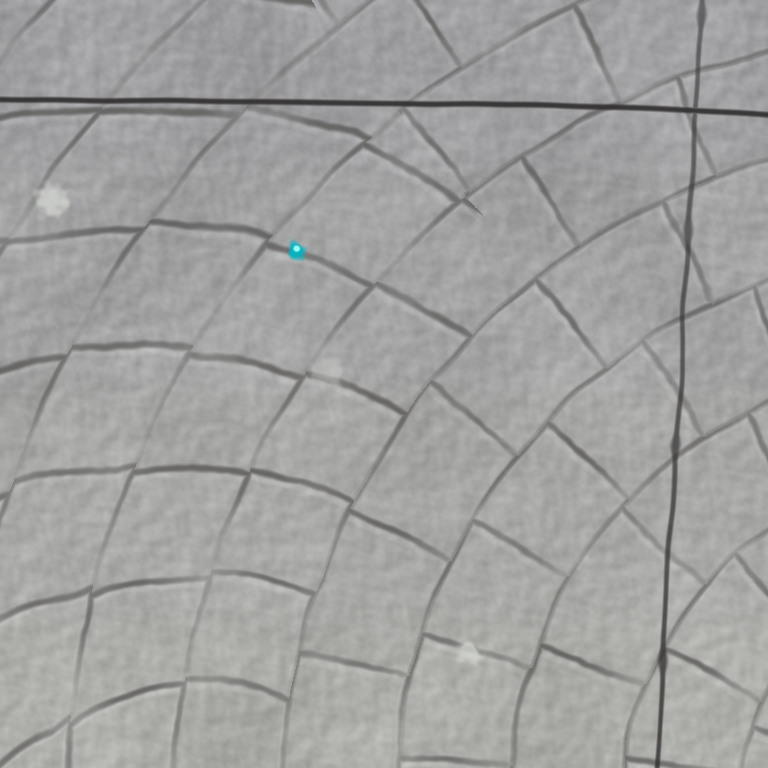
Reproduce this texture procedurally as a three.js fragment shader.

```glsl
// Stamped grey concrete laid as overlapping cobble fans, cut by two saw joints.
// Each fan is a set of concentric rings; stones are split by radial joints inside
// the right fan and by the left fan's rings elsewhere. Gradient noise adds wear.

#define RIGHT_CENTRE vec2(1.2305, -0.0417)
#define LEFT_CENTRE vec2(0.169, -0.172)
#define RIGHT_RADIUS 0.863
#define INNER_STEP 0.148
#define OUTER_STEP 0.1395
#define LEFT_RADIUS 0.854
#define LEFT_STEP 0.131
#define STONE_ANGLE 0.227
#define GROOVE_WIDTH 0.0052
#define GRAIN 0.085

varying vec2 vUv;

const vec3 COOL_GREY = vec3(0.622, 0.622, 0.630);
const vec3 WARM_GREY = vec3(0.672, 0.673, 0.660);
const vec3 GROOVE_GREY = vec3(0.37, 0.365, 0.36);
const vec3 JOINT_DARK = vec3(0.19, 0.18, 0.18);
const vec3 CHALK = vec3(0.83, 0.84, 0.82);
const vec3 CYAN_CHIP = vec3(0.02, 0.70, 0.76);

float hash(float n) {
  return fract(sin(n * 12.99 + 4.1) * 4375.85);
}

vec2 gradient(vec2 cell) {
  vec3 q = fract(vec3(cell.xyx) * vec3(0.1031, 0.1030, 0.0973));
  q += dot(q, q.yzx + 33.33);
  float a = 6.2832 * fract((q.x + q.y) * q.z);
  return vec2(cos(a), sin(a));
}

float noise(vec2 p) {
  vec2 i = floor(p), f = fract(p);
  vec2 u = f * f * f * (f * (f * 6.0 - 15.0) + 10.0);
  float a = dot(gradient(i), f);
  float b = dot(gradient(i + vec2(1, 0)), f - vec2(1, 0));
  float c = dot(gradient(i + vec2(0, 1)), f - vec2(0, 1));
  float d = dot(gradient(i + vec2(1, 1)), f - vec2(1, 1));
  return mix(mix(a, b, u.x), mix(c, d, u.x), u.y);
}

// Distance, in periods, to the nearest whole number
float toLine(float k) {
  return abs(fract(k + 0.5) - 0.5);
}

float groove(float d) {
  return 1.0 - smoothstep(0.15 * GROOVE_WIDTH, 1.25 * GROOVE_WIDTH, d);
}

float surface(vec2 p) {
  return noise(p * 46.0) + 0.55 * noise(p * 95.0 + 7.0);
}

// x: groove darkness, y: tone of the stone
vec2 cobbles(vec2 p) {
  vec2 d = p - RIGHT_CENTRE;
  float r = length(d);
  float angle = atan(d.y, -d.x);
  float ringStep = r > RIGHT_RADIUS ? OUTER_STEP : INNER_STEP;
  float k = (r - RIGHT_RADIUS) / ringStep;
  float ring = floor(k);
  float ringDist = toLine(k) * ringStep;
  float ringDepth, jointDist, jointDepth, stone;

  if (ring >= 0.0 && angle < 0.9) {
    // Left fan: its rings cross those of the right fan
    float l = length(p - LEFT_CENTRE);
    l += 0.6 * min(r - RIGHT_RADIUS, 0.3) * (0.75 - l);
    float m = (l - LEFT_RADIUS + 0.012 * (hash(ring) - 0.5)) / LEFT_STEP;
    jointDist = toLine(m) * LEFT_STEP;
    jointDepth = 0.95;
    ringDepth = mix(0.3, 0.85, smoothstep(0.1, 0.9, fract(m)));
    stone = floor(m);
  } else {
    // Right fan: staggered radial joints, fading towards the centre
    float turn = ring < -2.0 ? 0.367 : STONE_ANGLE;
    float m = angle / turn - 0.35 * mod(ring + 1.0, 2.0);
    jointDist = toLine(m) * turn * r;
    jointDepth = mix(0.4, 0.95, smoothstep(0.0, 0.6, fract(k)));
    ringDepth = mix(0.5, 0.85, smoothstep(0.0, 0.8, fract(m)));
    stone = floor(m) + 20.0;
  }
  float dark = max(groove(ringDist) * ringDepth, groove(jointDist) * jointDepth);
  return vec2(dark, hash(ring * 7.3 + stone * 3.1) - 0.5);
}

float spot(vec2 p, vec2 centre, float radius) {
  float d = length(p - centre) + 0.6 * radius * noise(p * 75.0);
  return 1.0 - smoothstep(0.4 * radius, radius, d);
}

void main() {
  vec2 p = vUv;
  vec2 wobble = vec2(noise(p * 11.0), noise(p * 11.0 + 31.0));
  vec2 q = p + 0.007 * wobble + 0.0018 * noise(p * 55.0);

  // Stone faces: broad stains, per-stone tone and lit grain
  vec2 stones = cobbles(q);
  float relief = surface(p + vec2(-0.004, 0.004)) - surface(p + vec2(0.004, -0.004));
  vec3 color = mix(WARM_GREY, COOL_GREY, smoothstep(0.05, 0.95, p.y));
  color += 0.018 * stones.y + 0.045 * noise(p * 5.0) + 0.035 * noise(p * 19.0);
  color -= GRAIN * relief * 0.6;
  color += 0.018 * noise(p * 170.0);

  // Worn grooves with a pale lower lip
  float wear = clamp(0.78 + 0.9 * noise(p * 9.0 + 3.0), 0.3, 1.0);
  float lip = cobbles(q + vec2(0.004, 0.008)).x;
  color += 0.045 * lip * (1.0 - stones.x);
  color = mix(color, GROOVE_GREY, stones.x * wear * 0.9);

  // Saw joints: a level one and a leaning one with knots
  float level = abs(p.y - 0.870 + 0.008 * p.x + 0.012 * pow(p.x, 6.0) + 0.002 * wobble.x);
  float lean = abs(p.x - 0.856 - 0.058 * p.y + 0.006 * wobble.y);
  float knot = 1.0 - smoothstep(0.0, 0.02, toLine((p.y - 0.14) / 0.28) * 0.28);
  float leanWidth = 0.0052 + 0.004 * knot;
  float cut = 1.0 - smoothstep(0.0012, 0.0058, level);
  float leanCut = 1.0 - smoothstep(0.2 * leanWidth, leanWidth, lean);
  color = mix(color, JOINT_DARK, max(cut * 0.92, leanCut * mix(0.8, 0.55, p.y)));

  // Chalky scuffs and one bright chip
  float chalk = max(spot(p, vec2(0.067, 0.738), 0.027), spot(p, vec2(0.612, 0.151), 0.020));
  chalk = max(chalk, 0.5 * spot(p, vec2(0.430, 0.515), 0.025));
  color = mix(color, CHALK, 0.75 * chalk);
  color = mix(color, CYAN_CHIP, spot(p, vec2(0.387, 0.674), 0.014));
  color = mix(color, vec3(0.6, 1.0, 0.96), spot(p, vec2(0.387, 0.676), 0.006));

  gl_FragColor = vec4(clamp(color, 0.0, 1.0), 1.0);
}
```
